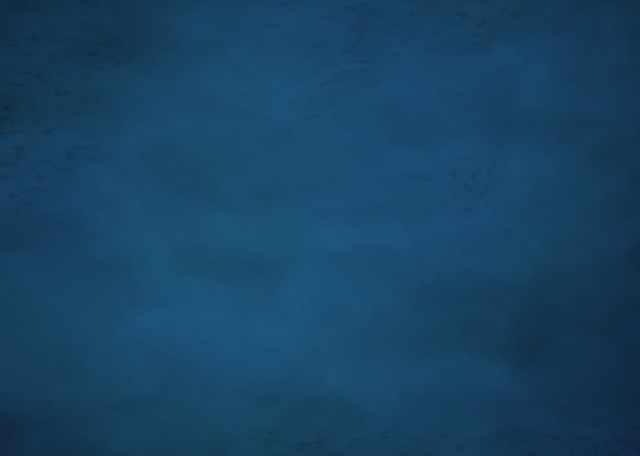
A WebGL 2 fragment shader for this texture:

```glsl
#version 300 es
precision highp float;
// A dim blue painted backdrop: broad, sideways-stretched clouds of value noise
// under an off-centre vignette, with soft mottling, a shift between teal and
// blue, and small dark horizontal flecks gathered in loose patches.

#define DEEP_BLUE vec3(0.070, 0.180, 0.272)
#define LIT_BLUE vec3(0.108, 0.320, 0.462)
#define GLOW_CENTRE vec2(0.45, 0.45)
#define GLOW_LEVEL 1.06
#define VIGNETTE 1.60
#define CLOUD_SCALE vec2(1.7, 3.4)
#define CLOUD_AMOUNT 0.95
#define MOTTLE_SCALE vec2(11.0, 17.0)
#define MOTTLE_AMOUNT 0.34
#define FLECK_SCALE vec2(46.0, 92.0)
#define FLECK_AMOUNT 0.24
#define TEAL_SHIFT 0.045

uniform vec2 u_resolution;
out vec4 fragColor;

float hash(vec2 cell) {
  return fract(sin(dot(cell, vec2(127.1, 311.7))) * 43758.5453);
}

float valueNoise(vec2 p) {
  vec2 cell = floor(p);
  vec2 f = fract(p);
  f = f * f * f * (f * (f * 6.0 - 15.0) + 10.0);
  float low = mix(hash(cell), hash(cell + vec2(1.0, 0.0)), f.x);
  float high = mix(hash(cell + vec2(0.0, 1.0)), hash(cell + vec2(1.0)), f.x);
  return mix(low, high, f.y);
}

// Octaves are turned slightly so that the lattice does not show.
float fbm(vec2 p) {
  const mat2 turn = mat2(0.96, 0.28, -0.28, 0.96);
  float sum = 0.0;
  float weight = 0.5;
  for (int i = 0; i < 4; i++) {
    sum += weight * valueNoise(p);
    p = turn * p * 2.03 + vec2(17.3, 9.1);
    weight *= 0.5;
  }
  return sum / 0.9375;
}

// Darkening away from the glow, stronger toward the sides.
float vignette(vec2 uv) {
  vec2 d = (uv - GLOW_CENTRE) * 2.0;
  float radius2 = d.x * d.x + 0.75 * d.y * d.y;
  return 1.0 - exp(-0.6 * radius2);
}

// Thin dark strokes, present only where the patch noise is high.
float flecks(vec2 p) {
  float patches = smoothstep(0.45, 0.75, fbm(p * vec2(3.0, 5.0) + 41.0));
  float strokes = smoothstep(0.52, 0.82, fbm(p * FLECK_SCALE + 5.0));
  return strokes * (0.15 + 0.85 * patches);
}

void main() {
  vec2 uv = gl_FragCoord.xy / u_resolution;
  vec2 p = gl_FragCoord.xy / u_resolution.y;

  // Bend the coordinates to give the clouds ragged, brushed borders.
  vec2 bend = vec2(fbm(p * 5.0 + 3.0), fbm(p * 5.0 + 23.0)) - 0.5;
  vec2 q = p + bend * vec2(0.16, 0.07);

  float cloud = fbm(q * CLOUD_SCALE + vec2(7.0, 2.0)) - 0.5;
  float mottle = fbm(q * MOTTLE_SCALE + 13.0) - 0.5;
  float hue = fbm(q * vec2(2.2, 3.6) + 61.0) - 0.5;

  float tone = GLOW_LEVEL - VIGNETTE * vignette(uv);
  tone += CLOUD_AMOUNT * cloud + MOTTLE_AMOUNT * mottle;
  tone -= FLECK_AMOUNT * flecks(q);
  tone = clamp(tone, -0.35, 1.25);

  // Brighter clouds lean to blue, darker ones to teal.
  vec3 colour = mix(DEEP_BLUE, LIT_BLUE, tone);
  colour += TEAL_SHIFT * (hue + 0.6 * cloud) * vec3(0.1, -0.25, 1.0);

  fragColor = vec4(clamp(colour, 0.0, 1.0), 1.0);
}
```
